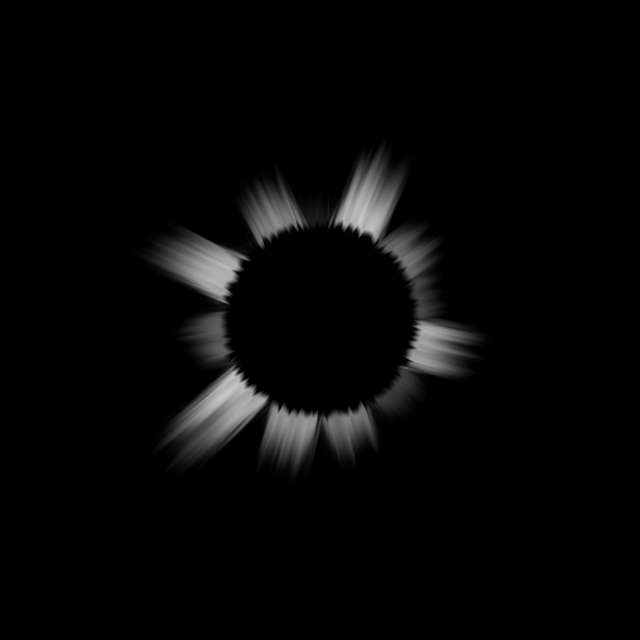
Write a WebGL 2 fragment shader that draws this background.

```glsl
#version 300 es
precision highp float;
// A dark disc ringed by twelve soft grey tufts of fine radial fibres on black.
// Each tuft is a band in its own along/across frame; stretched value noise
// makes the fibres, frays the tips and roughens the inner rim.

uniform vec2 u_resolution;
out vec4 fragColor;

// Per tuft: direction in degrees, tip radius, brightness
const vec3 TUFTS[12] = vec3[12](
    vec3(68.0, 0.300, 0.76), vec3(36.0, 0.235, 0.46),
    vec3(13.0, 0.205, 0.29), vec3(-13.5, 0.268, 0.70),
    vec3(-43.0, 0.212, 0.27), vec3(-75.0, 0.237, 0.54),
    vec3(-105.0, 0.263, 0.65), vec3(-137.5, 0.340, 0.78),
    vec3(-170.0, 0.228, 0.42), vec3(-205.0, 0.306, 0.75),
    vec3(-246.0, 0.256, 0.56), vec3(-270.0, 0.205, 0.12));

float hash(vec2 p) {
    return fract(sin(dot(p, vec2(127.1, 311.7))) * 43758.5453);
}

float noise(vec2 p) {
    vec2 i = floor(p), f = fract(p);
    f = f * f * (3.0 - 2.0 * f);
    return mix(mix(hash(i), hash(i + vec2(1, 0)), f.x),
               mix(hash(i + vec2(0, 1)), hash(i + vec2(1, 1)), f.x), f.y);
}

float tuft(vec2 p, vec3 shape, float seed) {
    float a = radians(shape.x);
    vec2 axis = vec2(cos(a), sin(a));
    float along = dot(p, axis);
    if (along < 0.0) return 0.0;
    float across = dot(p, vec2(-axis.y, axis.x));
    float r = length(p);

    // Fibres fan out slightly as they leave the rim
    float fan = across / (0.75 + 1.4 * r);
    float broad = noise(vec2(fan * 95.0 + seed * 17.0, r * 9.0 + seed));
    float fine = noise(vec2(fan * 230.0 + seed * 31.0, r * 14.0));
    float fibre = 0.6 * broad + 0.4 * fine;

    // Jagged rim, then a long fade that ends at a different radius per fibre
    float rim = 0.137 + 0.012 * fine;
    float rise = smoothstep(rim, rim + 0.016, r);
    float reach = (r - 0.14) / (shape.y - 0.14);
    float fade = 1.0 - smoothstep(0.2, 1.0, reach * mix(1.3, 0.82, fibre));

    float edge = abs(across) + 0.012 * (fine - 0.5);
    float body = smoothstep(0.048, 0.028, edge) * mix(0.68, 1.08, fibre);

    // Thin stray fibres fill the gaps between tufts
    float stray = smoothstep(0.07, 0.03, abs(across)) * pow(fine, 3.0);
    stray *= 1.0 - smoothstep(0.15, 0.20, r);
    return rise * max(shape.z * body * fade, 0.3 * stray);
}

void main() {
    vec2 p = (gl_FragCoord.xy - 0.5 * u_resolution) / min(u_resolution.x, u_resolution.y);
    float light = 0.0;
    for (int i = 0; i < 12; i++) {
        light = max(light, tuft(p, TUFTS[i], float(i) + 1.0));
    }
    fragColor = vec4(vec3(light), 1.0);
}
```
